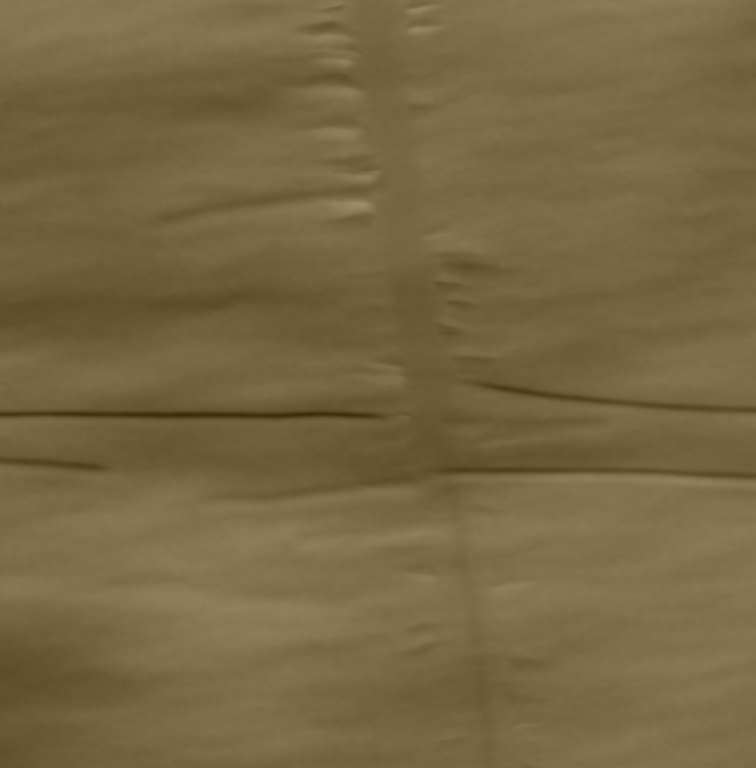
A Shadertoy shader for this texture:

```glsl
const vec3 PAPER = vec3(0.472, 0.404, 0.272);
const vec3 SHADE_TINT = vec3(0.98, 1.0, 0.98);
const int PUCKERS = 46;

float hash(vec2 p) {
    vec3 q = fract(vec3(p.xyx) * 0.1031);
    q += dot(q, q.yzx + 33.33);
    return fract((q.x + q.y) * q.z);
}

float noise(vec2 p) {
    vec2 cell = floor(p), f = fract(p);
    f = f * f * (3.0 - 2.0 * f);
    float low = mix(hash(cell), hash(cell + vec2(1, 0)), f.x);
    float high = mix(hash(cell + vec2(0, 1)), hash(cell + vec2(1, 1)), f.x);
    return mix(low, high, f.y);
}

// Layered noise centred on zero
float fbm(vec2 p) {
    float sum = 0.0, amp = 0.5;
    for (int i = 0; i < 5; i++) {
        sum += amp * (noise(p) - 0.5);
        p = mat2(1.6, 0.25, -0.25, 1.9) * p + 17.3;
        amp *= 0.5;
    }
    return sum;
}

// Slope of a noise surface, as lit from above
float relief(vec2 p, vec2 scale, float reach) {
    return fbm(p * scale) - fbm((p + vec2(0.0, reach)) * scale);
}

float bell(float x) { return exp(-x * x); }

float blob(vec2 p, vec2 centre, vec2 radius) {
    vec2 q = (p - centre) / radius;
    return exp(-dot(q, q));
}

// A tapered fold: dark line, soft shadow above, lit lip beneath
float fold(vec2 p, vec2 a, vec2 b, float bend, float width, float dark, float light) {
    float t = (p.x - a.x) / (b.x - a.x);
    float along = clamp(t, 0.0, 1.0);
    float taper = smoothstep(0.0, 0.14, t) * smoothstep(1.0, 0.86, t);
    float d = p.y - mix(a.y, b.y, along) - bend * 4.0 * along * (1.0 - along);
    float line = bell(d / width) + 0.25 * bell((d - width) / (width * 4.0));
    float lip = bell((d + 2.4 * width) / (width * 1.5));
    return taper * (light * lip - dark * line);
}

// A pointed dent with one crisp and one soft edge
float dent(vec2 p, vec2 a, vec2 b, float width, float tone) {
    float t = clamp((p.x - a.x) / (b.x - a.x), 0.0, 1.0);
    float body = smoothstep(0.0, 0.25, t) * smoothstep(1.0, 0.3, t);
    float w = width * (0.45 + 0.55 * body);
    float d = p.y - mix(a.y, b.y, t);
    float face = bell(d / (d > 0.0 ? w * 0.7 : w * 1.8));
    float back = bell((d - 1.9 * w) / (w * 1.3));
    return body * tone * (face - 0.45 * back);
}

float seamCentre(float y) { return 0.65 - 0.16 * y; }

// Dents gathered along both sides of the seam
float puckers(vec2 p) {
    float sum = 0.0;
    for (int i = 0; i < PUCKERS; i++) {
        float id = float(i);
        float side = hash(vec2(id, 3.7)) < 0.5 ? -1.0 : 1.0;
        float y = 1.0 - pow((id + hash(vec2(id, 8.1))) / float(PUCKERS), 1.25);
        float size = hash(vec2(id, 21.4));
        float lit = hash(vec2(id, 45.9));
        vec2 inner = vec2(seamCentre(y) + side * mix(0.012, 0.04, hash(vec2(id, 66.2))), y);
        vec2 outer = inner + vec2(side * mix(0.05, 0.14, size), (lit - 0.6) * 0.025);
        float tone = mix(-0.065, 0.085, smoothstep(0.3, 0.8, lit));
        float strength = mix(0.5, 1.0, smoothstep(0.35, 0.6, y));
        sum += strength * dent(p, inner, outer, mix(0.0035, 0.008, size), tone);
    }
    return sum;
}

// Long creases crossing the sheet
float creases(vec2 p) {
    float s = fold(p, vec2(-0.15, 0.462), vec2(0.56, 0.458), 0.001, 0.0042, 0.16, 0.03);
    s += fold(p, vec2(0.59, 0.508), vec2(1.15, 0.467), -0.016, 0.0048, 0.12, 0.02);
    s += fold(p, vec2(0.57, 0.456), vec2(0.82, 0.453), -0.003, 0.007, 0.035, 0.03);
    s += fold(p, vec2(0.54, 0.389), vec2(1.15, 0.376), 0.003, 0.0045, 0.10, 0.065);
    s += fold(p, vec2(0.25, 0.348), vec2(0.59, 0.385), -0.004, 0.006, 0.035, 0.05);
    s += fold(p, vec2(-0.15, 0.411), vec2(0.16, 0.388), 0.002, 0.0055, 0.10, 0.04);
    s += fold(p, vec2(0.19, 0.708), vec2(0.53, 0.758), 0.008, 0.007, 0.04, 0.035);
    s += fold(p, vec2(0.38, 0.300), vec2(0.62, 0.328), 0.0, 0.007, 0.015, 0.04);
    s += fold(p, vec2(-0.15, 0.262), vec2(0.48, 0.222), 0.003, 0.010, 0.012, 0.04);
    return s;
}

// Broad undulations of light across the sheet
float broadLight(vec2 p) {
    float s = 0.045 * blob(p, vec2(0.08, 1.02), vec2(0.3, 0.08));
    s -= 0.045 * blob(p, vec2(0.14, 0.88), vec2(0.25, 0.06));
    s -= 0.085 * blob(p, vec2(0.0, 0.58), vec2(0.24, 0.06));
    s -= 0.050 * blob(p, vec2(0.32, 0.61), vec2(0.2, 0.04));
    s -= 0.065 * blob(p, vec2(0.32, 0.41), vec2(0.38, 0.045));
    s -= 0.045 * blob(p, vec2(0.85, 0.425), vec2(0.35, 0.035));
    s += 0.055 * blob(p, vec2(0.8, 0.25), vec2(0.4, 0.15));
    s += 0.035 * blob(p, vec2(0.25, 0.29), vec2(0.35, 0.06));
    s += 0.050 * blob(p, vec2(0.75, 1.0), vec2(0.4, 0.12));
    s -= 0.070 * blob(p, vec2(0.0, 0.05), vec2(0.2, 0.16));
    return s;
}

void mainImage(out vec4 fragColor, in vec2 fragCoord) {
    vec2 p = fragCoord / iResolution.xy;
    vec2 warped = p + 0.03 * vec2(fbm(p * 9.0), fbm(p * 11.0 + 5.0));

    // Soft seam strip, narrowing to a dark edge near the bottom
    float across = warped.x - seamCentre(p.y);
    float upper = smoothstep(0.3, 0.48, p.y);
    float seam = smoothstep(0.045, 0.012, abs(across)) * mix(0.3, 1.0, upper);
    float seamEdge = bell((across - 0.006) / 0.012) * (1.0 - upper);
    float gathered = bell(across / 0.13) * mix(0.5, 1.0, upper) * (1.0 - seam);

    // Sheet wrinkles, slightly tilted and stretched across
    vec2 q = vec2(warped.x, warped.y - 0.12 * p.x);
    float wrinkles = 0.125 * relief(q, vec2(5, 17), 0.016) * (1.0 - 0.7 * seam);
    wrinkles += 0.085 * relief(q + 3.0, vec2(12, 46), 0.008) * gathered;
    float mottling = fbm(q * vec2(3.5, 8) + 4.0);
    float grain = noise(p * vec2(170, 210)) + noise(p * vec2(90, 130) + 31.0) - 1.0;

    float shade = broadLight(warped) + 0.17 * mottling + wrinkles;
    shade += creases(p + 0.005 * vec2(0.0, noise(p * 14.0) - 0.5)) + puckers(warped);
    shade += 0.011 * grain - 0.022 * seam - 0.022 * seamEdge;

    fragColor = vec4(clamp(PAPER + shade * SHADE_TINT, 0.0, 1.0), 1.0);
}
```
